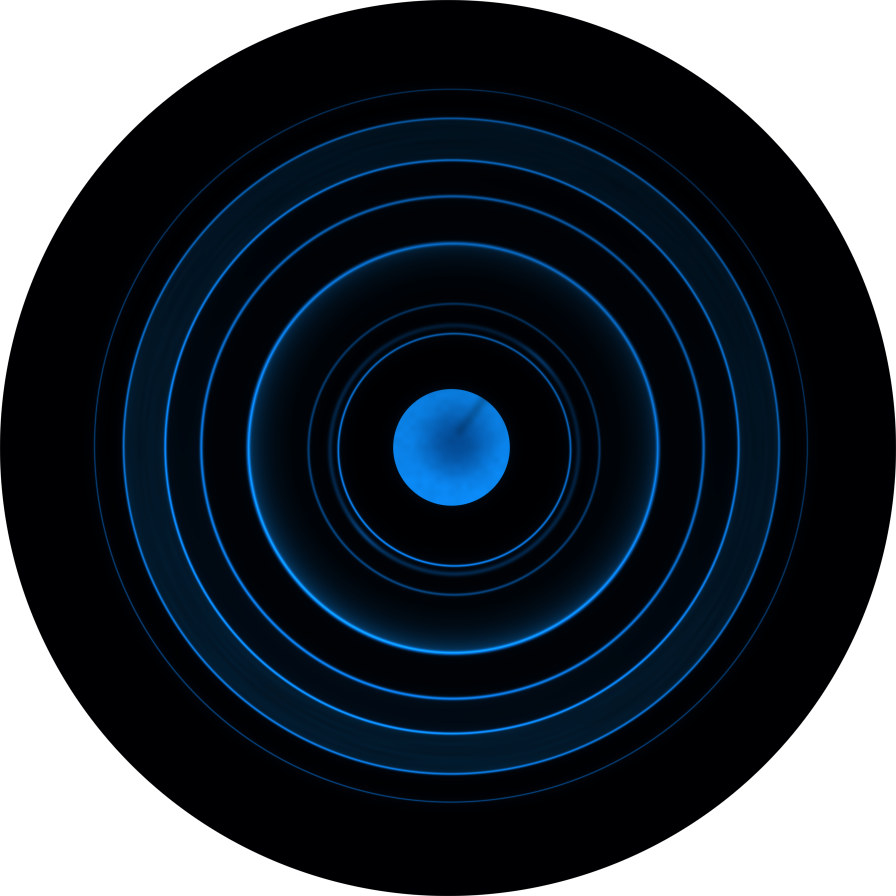
Write a WebGL 1 fragment shader that draws this background.

```glsl
precision highp float;
uniform vec2 u_resolution;

const int RING_COUNT = 8;
const float DISC_RADIUS = 0.5;
const float BAND_OUTER = 0.3659;
const float BAND_INNER = 0.3199;
const float STEP_INNER = 0.2803;
const float BOWL_RADIUS = 0.2288;
const float BOWL_FADE = 0.019;
const float CORE_RADIUS = 0.0651;
const vec2 CORE_CENTER = vec2(0.5039, 0.5007);
const vec2 INNER_CENTER = vec2(0.5072, 0.498);
const vec2 OUTER_CENTER = vec2(0.5033, 0.5026);
const vec2 LIGHT_DIR = vec2(-0.42, -0.9);

const vec3 WHITE = vec3(1.0);
const vec3 NIGHT = vec3(0.0, 0.001, 0.01);
const vec3 BAND_BLUE = vec3(0.006, 0.078, 0.128);
const vec3 STEP_BLUE = vec3(0.002, 0.034, 0.062);
const vec3 BOWL_BLUE = vec3(0.015, 0.2, 0.34);
const vec3 LINE_BLUE = vec3(0.04, 0.46, 0.86);
const vec3 CORE_DEEP = vec3(0.015, 0.3, 0.6);
const vec3 CORE_BRIGHT = vec3(0.04, 0.52, 0.93);

float hash(vec2 p) {
  vec3 q = fract(vec3(p.xyx) * 0.1031);
  q += dot(q, q.yzx + 33.33);
  return fract((q.x + q.y) * q.z);
}

float noise(vec2 p) {
  vec2 i = floor(p);
  vec2 f = fract(p);
  f = f * f * (3.0 - 2.0 * f);
  float low = mix(hash(i), hash(i + vec2(1.0, 0.0)), f.x);
  float high = mix(hash(i + vec2(0.0, 1.0)), hash(i + 1.0), f.x);
  return mix(low, high, f.y);
}

// The ring centres drift slightly with their radius
float ringDistance(vec2 p, float radius) {
  float t = (radius - 0.13) / 0.268;
  return length(p - mix(INNER_CENTER, OUTER_CENTER, t)) - radius;
}

float inside(float d, float px) {
  return 1.0 - smoothstep(-0.7 * px, 0.7 * px, d);
}

// Soft line that keeps its weight when thinner than a pixel
float softLine(float d, float width, float px) {
  float w = max(width, 0.6 * px);
  return exp(-d * d / (w * w)) * width / w;
}

float segmentDistance(vec2 p, vec2 a, vec2 b) {
  vec2 ab = b - a;
  return length(p - a - ab * clamp(dot(p - a, ab) / dot(ab, ab), 0.0, 1.0));
}

void main() {
  float px = 1.0 / min(u_resolution.x, u_resolution.y);
  vec2 p = (gl_FragCoord.xy - 0.5 * u_resolution) * px + 0.5;
  vec2 fromCenter = p - mix(INNER_CENTER, OUTER_CENTER, 0.5);
  float radius = length(fromCenter);
  vec2 dir = fromCenter / max(radius, 0.0001);
  float light = dot(dir, LIGHT_DIR);
  float brushed = noise(vec2(radius * 260.0, abs(atan(dir.y, dir.x)) * 5.0));
  vec3 color = NIGHT;

  // Flat bands between the rings
  float outerBand = inside(ringDistance(p, BAND_OUTER), px);
  float innerBand = inside(ringDistance(p, BAND_INNER), px);
  float stepEdge = inside(ringDistance(p, STEP_INNER), px);
  float bowlDist = ringDistance(p, BOWL_RADIUS);
  float bowl = inside(bowlDist, px);
  color += BAND_BLUE * (outerBand - innerBand) * (1.0 + 0.22 * light) * (0.88 + 0.24 * brushed);
  color += STEP_BLUE * (innerBand - stepEdge) * (0.6 + 0.5 * light);
  color += STEP_BLUE * (stepEdge - bowl) * 0.2;

  // Glow falling inward from the bowl rim
  float bowlGlow = exp(-max(-bowlDist, 0.0) / BOWL_FADE);
  color += BOWL_BLUE * bowl * bowlGlow * (0.85 + 0.3 * light);

  // Bright rings: radius, half width, strength
  vec3 rings[RING_COUNT];
  rings[0] = vec3(0.3978, 0.0009, 0.42);
  rings[1] = vec3(0.3659, 0.0014, 0.75);
  rings[2] = vec3(0.3199, 0.0015, 0.92);
  rings[3] = vec3(0.2803, 0.0018, 0.86);
  rings[4] = vec3(0.2288, 0.0022, 0.86);
  rings[5] = vec3(0.1624, 0.0015, 0.45);
  rings[6] = vec3(0.1387, 0.0027, 0.26);
  rings[7] = vec3(0.1296, 0.0013, 0.88);
  for (int i = 0; i < RING_COUNT; i++) {
    float d = ringDistance(p, rings[i].x);
    float line = softLine(d, rings[i].y, px) + 0.1 * exp(-abs(d) / 0.004);
    color += LINE_BLUE * line * rings[i].z * (0.95 + 0.2 * light);
  }

  // Diagonal glints on the soft inner ring
  float glint = pow(abs(dot(dir, vec2(0.7071))), 60.0);
  color += LINE_BLUE * glint * 0.2 * softLine(ringDistance(p, 0.1387), 0.0025, px);

  // Glowing core with a darker heart and a faint streak
  vec2 c = (p - CORE_CENTER) / CORE_RADIUS;
  float heart = smoothstep(0.05, 0.9, length(c - vec2(0.08, 0.08)));
  vec3 core = mix(CORE_DEEP, CORE_BRIGHT, heart) * (0.98 - 0.06 * c.y);
  core *= 0.97 + 0.06 * noise(c * 9.0 + 20.0);
  float streak = segmentDistance(c, vec2(0.15, 0.3), vec2(0.65, 0.95));
  core *= 1.0 - 0.2 * exp(-streak * streak / 0.008);
  float coreDist = length(p - CORE_CENTER) - CORE_RADIUS;
  color += LINE_BLUE * 0.08 * exp(-max(coreDist, 0.0) / 0.004);
  color = mix(color, core, inside(coreDist, px));

  // White surround
  color = mix(WHITE, color, inside(length(p - 0.5) - DISC_RADIUS, px));
  gl_FragColor = vec4(clamp(color, 0.0, 1.0), 1.0);
}
```
